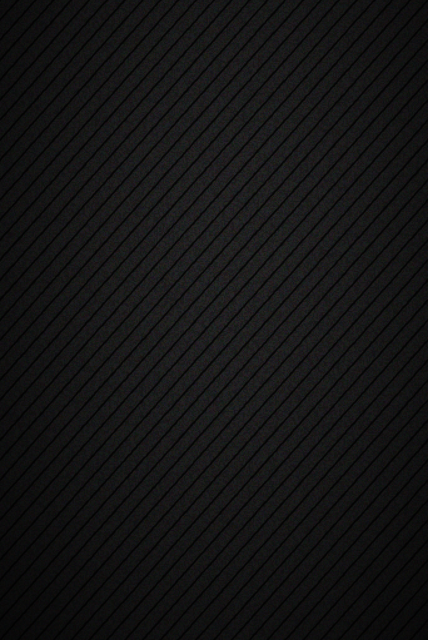
Give the GLSL for this pattern, as a Shadertoy shader.

```glsl
// Dark charcoal cloth with thin black diagonal pinstripes, coloured grain and a soft vignette.
#define REPEATS vec2(24.0, 32.0)       // stripes across and down
#define STRIPE_PHASE 0.0               // shift, in stripe periods
#define LINE_WIDTH 0.14                // share of one period
#define LINE_SOFTNESS 0.03
#define LINE_DEPTH 0.8
#define CLOTH_COLOR vec3(0.123, 0.122, 0.123)
#define GLOW_CENTER vec2(0.53, 0.61)
#define EDGE_DARKENING 2.4
#define GRAIN_CELLS 342.0              // grain cells across the width
#define GRAIN_STRENGTH 0.48
#define TINT_STRENGTH 0.56

vec3 hash3(vec2 cell) {
    vec3 p = fract(cell.xyx * vec3(0.1031, 0.1030, 0.0973));
    p += dot(p, p.yxz + 33.33);
    return fract((p.xxy + p.yzz) * p.zyx);
}

// Smooth value noise, one independent value per channel.
vec3 noise3(vec2 p) {
    vec2 cell = floor(p);
    vec2 f = fract(p);
    f = f * f * (3.0 - 2.0 * f);
    vec3 low = mix(hash3(cell), hash3(cell + vec2(1.0, 0.0)), f.x);
    vec3 high = mix(hash3(cell + vec2(0.0, 1.0)), hash3(cell + 1.0), f.x);
    return mix(low, high, f.y);
}

// Coverage of the rising stripes, with edges about one pixel soft.
float stripes(vec2 uv, float wobble) {
    float phase = uv.x * REPEATS.x - uv.y * REPEATS.y + STRIPE_PHASE;
    float blur = LINE_SOFTNESS + 0.5 * length(vec2(dFdx(phase), dFdy(phase)));
    float dist = abs(fract(phase + wobble + 0.5) - 0.5);
    float halfWidth = 0.5 * LINE_WIDTH;
    return LINE_DEPTH * (1.0 - smoothstep(halfWidth - blur, halfWidth + blur, dist));
}

// Broad light that fades toward the corners.
float vignette(vec2 uv) {
    vec2 offset = (uv - GLOW_CENTER) * vec2(1.0, 0.88);
    return exp(-EDGE_DARKENING * dot(offset, offset));
}

void mainImage(out vec4 fragColor, in vec2 fragCoord) {
    vec2 uv = fragCoord / iResolution.xy;
    vec2 grainPos = fragCoord / iResolution.x * GRAIN_CELLS - 0.5;

    // Grain: shared brightness, coarser clumps and a per-channel tint
    vec3 fine = noise3(grainPos) - 0.5;
    vec3 shade = noise3(grainPos + 217.0) - 0.5;
    vec3 clumps = noise3(grainPos * 0.47 + 71.0) - 0.5;
    float luma = shade.x + 0.2 * clumps.x;
    vec3 tint = fine - dot(fine, vec3(0.3, 0.5, 0.2));
    vec3 grain = 1.0 + GRAIN_STRENGTH * luma + TINT_STRENGTH * tint;

    // Cloth, lit and then scored by the stripes
    vec3 color = CLOTH_COLOR * vignette(uv) * grain;
    color *= 1.0 - stripes(uv, 0.05 * clumps.y);
    fragColor = vec4(clamp(color, 0.0, 1.0), 1.0);
}
```
